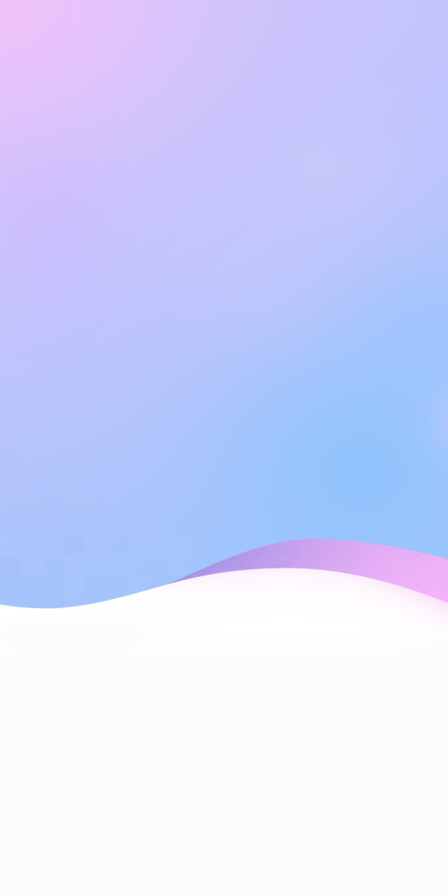
A WebGL 1 fragment shader for this background:

```glsl
precision highp float;

uniform vec2 u_resolution;

const vec3 PINK = vec3(0.94, 0.76, 0.98);
const vec3 LILAC = vec3(0.86, 0.77, 0.99);
const vec3 PERIWINKLE = vec3(0.765, 0.77, 0.99);
const vec3 SOFT_BLUE = vec3(0.645, 0.765, 0.985);
const vec3 CLEAR_BLUE = vec3(0.61, 0.77, 0.985);
const vec3 SKY_BLUE = vec3(0.55, 0.77, 0.995);
const vec3 PALE_LAVENDER = vec3(0.80, 0.80, 0.99);
const vec3 RIBBON_VIOLET = vec3(0.64, 0.57, 0.90);
const vec3 RIBBON_PINK = vec3(0.94, 0.70, 0.97);
const vec3 PAPER = vec3(0.99);

float hash(vec2 p) {
  return fract(sin(dot(p, vec2(127.1, 311.7))) * 43758.5453);
}

// Elliptical soft spot
float glow(vec2 p, vec2 center, vec2 radius) {
  vec2 d = (p - center) / radius;
  return exp(-dot(d, d));
}

// Cubic curve through two points; each is (x, height, slope)
float hermite(float x, vec3 a, vec3 b) {
  float span = b.x - a.x;
  float t = (x - a.x) / span;
  float s = 1.0 - t;
  float height = mix(a.y, b.y, t * t * (3.0 - 2.0 * t));
  return height + span * t * s * (a.z * s - b.z * t);
}

float paperEdge(float x) {
  vec3 trough = vec3(0.104, 0.321, 0.0);
  vec3 rise = vec3(0.39, 0.350, 0.135);
  vec3 crest = vec3(0.64, 0.366, 0.0);
  vec3 end = vec3(1.0, 0.327, -0.2);
  if (x < trough.x) return trough.y + 0.4 * (x - trough.x) * (x - trough.x);
  if (x < rise.x) return hermite(x, trough, rise);
  if (x < crest.x) return hermite(x, rise, crest);
  return hermite(x, crest, end);
}

float ribbonEdge(float x) {
  vec3 start = vec3(0.375, 0.348, 0.22);
  vec3 crest = vec3(0.70, 0.3985, 0.0);
  vec3 end = vec3(1.0, 0.376, -0.13);
  if (x < start.x) return 0.0;
  return x < crest.x ? hermite(x, start, crest) : hermite(x, crest, end);
}

float below(float y, float edge, float blur) {
  return 1.0 - smoothstep(edge - blur, edge + blur, y);
}

vec3 skyColor(vec2 p) {
  float depth = pow(clamp((1.0 - p.y) / 0.677, 0.0, 1.0), 1.3);
  vec3 top = mix(LILAC, PERIWINKLE, p.x);
  vec3 bottom = mix(SOFT_BLUE, CLEAR_BLUE, p.x);
  vec3 color = mix(top, bottom, depth);

  // Coloured glows
  color = mix(color, PINK, 0.9 * glow(p, vec2(0.0, 1.0), vec2(0.36, 0.14)));
  color = mix(color, SKY_BLUE, 0.75 * glow(p, vec2(0.80, 0.48), vec2(0.30, 0.13)));
  color = mix(color, SKY_BLUE, 0.35 * glow(p, vec2(0.95, 0.63), vec2(0.24, 0.09)));
  color = mix(color, PALE_LAVENDER, 0.5 * glow(p, vec2(0.74, 0.805), vec2(0.15, 0.065)));
  color = mix(color, PALE_LAVENDER, 0.25 * glow(p, vec2(0.60, 0.69), vec2(0.20, 0.07)));
  color = mix(color, PALE_LAVENDER, 0.45 * glow(p, vec2(1.02, 0.53), vec2(0.06, 0.035)));
  color.g -= 0.022 * glow(p, vec2(0.11, 0.75), vec2(0.13, 0.09));

  // Faint mosaic near the lower left
  float mosaic = hash(floor(p * vec2(21.0, 42.0))) - 0.5;
  float mask = below(p.y, 0.41, 0.015) * (1.0 - smoothstep(0.3, 0.55, p.x));
  return color + vec3(0.02, 0.012, 0.006) * mosaic * mask;
}

vec3 ribbonColor(vec2 p, float lower, float upper) {
  float across = clamp((p.y - lower) / max(upper - lower, 0.001), 0.0, 1.0);
  vec3 color = mix(RIBBON_VIOLET, RIBBON_PINK, smoothstep(0.32, 1.02, p.x));
  color += vec3(0.025, 0.015, 0.01) * (0.5 - across);
  return color + 0.018 * (hash(floor(p * vec2(256.0, 512.0))) - 0.5);
}

vec3 paperColor(vec2 p, float edge) {
  float depth = edge - p.y;
  vec3 color = mix(PAPER, vec3(1.0), smoothstep(0.265, 0.30, p.y));
  float blush = exp(-max(depth, 0.0) / 0.016) * smoothstep(0.25, 0.5, p.x);
  color -= vec3(0.008, 0.06, 0.012) * blush * (1.0 + smoothstep(0.75, 1.0, p.x));
  float shade = glow(p, vec2(0.16, 0.295), vec2(0.18, 0.014));
  return color - vec3(0.025, 0.02, 0.012) * shade;
}

void main() {
  vec2 p = gl_FragCoord.xy / u_resolution;
  float blur = 1.0 / u_resolution.y;
  float lower = paperEdge(p.x);
  float upper = ribbonEdge(p.x);

  // Layers from back to front
  vec3 color = skyColor(p);
  color = mix(color, ribbonColor(p, lower, upper), below(p.y, upper, blur));
  color = mix(color, paperColor(p, lower), below(p.y, lower, blur));
  gl_FragColor = vec4(clamp(color, 0.0, 1.0), 1.0);
}
```
